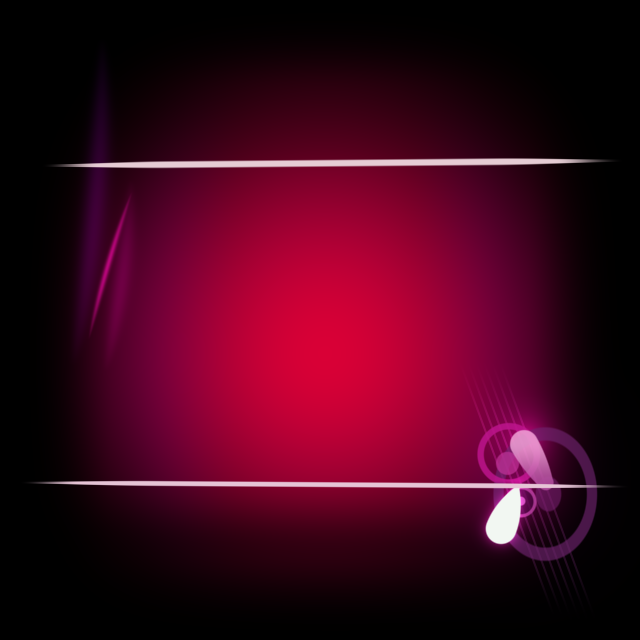
Give the GLSL for this background, as a WebGL 2 fragment shader.

```glsl
#version 300 es
precision highp float;

uniform vec2 u_resolution;
out vec4 outColor;

float aa;

float fill(float d) {
    return 1.0 - smoothstep(-aa, aa, d);
}

float ellipseDist(vec2 p, vec2 center, vec2 radii) {
    return (length((p - center) / radii) - 1.0) * min(radii.x, radii.y);
}

// Rounded at the bulb, narrowing toward the tip
float dropDist(vec2 p, vec2 bulb, vec2 tip, float bulbRadius, float tipRadius) {
    vec2 axis = tip - bulb;
    float h = clamp(dot(p - bulb, axis) / dot(axis, axis), 0.0, 1.0);
    return length(p - bulb - axis * h) - mix(bulbRadius, tipRadius, h * h);
}

float lineHeight(float x, vec2 a, vec2 b) {
    return mix(a.y, b.y, (x - a.x) / (b.x - a.x));
}

// Bright horizontal blade, thin and faint at both ends
float blade(vec2 p, vec2 a, vec2 b, float halfWidth) {
    float t = clamp((p.x - a.x) / (b.x - a.x), 0.0, 1.0);
    float taper = smoothstep(0.0, 0.22, t) * smoothstep(1.0, 0.78, t);
    float d = abs(p.y - lineHeight(p.x, a, b));
    float w = halfWidth * mix(0.3, 1.0, taper);
    float ends = smoothstep(0.0, 0.1, t) * smoothstep(1.0, 0.88, t);
    return (1.0 - smoothstep(w * 0.55, w + aa * 0.6, d)) * ends;
}

// Soft slanted streak, pointed at both ends
float streak(vec2 p, vec2 low, vec2 high, float bend, float width) {
    float t = clamp((p.y - low.y) / (high.y - low.y), 0.0, 1.0);
    float envelope = 4.0 * t * (1.0 - t);
    float x = mix(low.x, high.x, t) - bend * envelope;
    float d = (p.x - x) / (width * (0.3 + 0.7 * envelope));
    return exp(-d * d) * envelope;
}

vec3 background(vec2 p) {
    vec2 q = p - vec2(0.508, 0.447);
    q.y *= q.y > 0.0 ? 0.9 : 1.0;
    float r = length(q);
    vec3 color = vec3(0.85, 0.0, 0.0) * smoothstep(0.55, 0.0, r);
    color.b = 0.21 * smoothstep(0.53, 0.12, r);
    color.b += 0.07 * smoothstep(0.12, 0.28, abs(q.x)) * smoothstep(0.46, 0.25, r);

    // Dim the bands outside the two blades
    float above = p.y - lineHeight(p.x, vec2(0.07, 0.741), vec2(0.97, 0.750));
    float below = lineHeight(p.x, vec2(0.04, 0.246), vec2(0.98, 0.240)) - p.y;
    color *= 1.0 - 0.14 * smoothstep(-aa, aa, above);
    color *= 1.0 - smoothstep(-aa, aa, below) * (0.12 + 0.35 * smoothstep(0.0, 0.1, below));
    vec2 edge = smoothstep(vec2(0.03, 0.0), vec2(0.18, 0.13), p)
              * smoothstep(vec2(0.98, 1.0), vec2(0.82, 0.86), p);
    return color * edge.x * edge.y;
}

vec3 leftVeils(vec2 p) {
    vec3 color = vec3(0.13, 0.0, 0.17) * streak(p, vec2(0.115, 0.43), vec2(0.16, 0.94), -0.012, 0.018);
    color += vec3(0.14, 0.0, 0.12) * streak(p, vec2(0.165, 0.42), vec2(0.205, 0.72), -0.006, 0.014);
    return color + vec3(0.48, 0.02, 0.36) * streak(p, vec2(0.139, 0.47), vec2(0.206, 0.70), 0.004, 0.0045);
}

// Bundle of fine slanted threads behind the ornament
float threads(vec2 p) {
    float x = (p.x - 0.714 - (0.43 - p.y) * 0.37) / 0.0125;
    float line = 1.0 - smoothstep(0.05, 0.16 + aa * 40.0, abs(fract(x) - 0.5));
    float inside = smoothstep(0.0, 0.2, x) * smoothstep(6.0, 5.8, x);
    return line * inside * smoothstep(0.03, 0.14, p.y) * smoothstep(0.44, 0.3, p.y);
}

vec3 ornament(vec3 color, vec2 p) {
    color += vec3(0.55, 0.02, 0.42) * exp(-length(p - vec2(0.825, 0.315)) / 0.028);
    color += vec3(0.2, 0.0, 0.18) * exp(-length(p - vec2(0.82, 0.23)) / 0.045);

    // Rings with their inner discs
    float large = ellipseDist(p, vec2(0.852, 0.228), vec2(0.073, 0.094));
    color = mix(color, vec3(0.43, 0.14, 0.43), fill(abs(large) - 0.008) * 0.65);
    color = mix(color, vec3(0.45, 0.12, 0.42), fill(ellipseDist(p, vec2(0.857, 0.228), vec2(0.02, 0.027))) * 0.6);
    float medium = length(p - vec2(0.795, 0.29)) - 0.044;
    float upper = smoothstep(0.24, 0.25, p.y);
    color = mix(color, vec3(0.74, 0.08, 0.55), fill(abs(medium) - 0.005) * 0.85 * upper);
    color = mix(color, vec3(0.76, 0.2, 0.6), fill(length(p - vec2(0.793, 0.276)) - 0.018) * 0.7);
    float small = length(p - vec2(0.814, 0.216)) - 0.022;
    color = mix(color, vec3(0.25, 0.02, 0.22), fill(small) * 0.7);
    color = mix(color, vec3(0.72, 0.25, 0.62), fill(abs(small) - 0.0025) * 0.8);
    color = mix(color, vec3(0.7, 0.3, 0.65), fill(length(p - vec2(0.814, 0.217)) - 0.007));

    // Translucent and solid drops
    float pink = dropDist(p, vec2(0.819, 0.306), vec2(0.853, 0.246), 0.022, 0.012);
    vec3 pinkShade = mix(vec3(0.7, 0.3, 0.62), vec3(0.94, 0.64, 0.84), smoothstep(0.24, 0.31, p.y));
    color = mix(color, pinkShade, fill(pink) * 0.85);
    float white = dropDist(p, vec2(0.783, 0.174), vec2(0.808, 0.237), 0.024, 0.004);
    color += vec3(0.3, 0.04, 0.25) * exp(-max(white, 0.0) / 0.008);
    return mix(color, vec3(0.95, 0.97, 0.95), fill(white));
}

void main() {
    vec2 p = gl_FragCoord.xy / u_resolution;
    aa = 1.0 / min(u_resolution.x, u_resolution.y);

    vec3 color = background(p) + leftVeils(p);
    color += vec3(0.13, 0.05, 0.13) * threads(p);
    color = mix(color, vec3(0.9, 0.8, 0.83), blade(p, vec2(0.065, 0.741), vec2(0.975, 0.749), 0.0058));
    color = ornament(color, p);
    color = mix(color, vec3(0.9, 0.77, 0.84), blade(p, vec2(0.03, 0.246), vec2(0.985, 0.2396), 0.0042));
    outColor = vec4(clamp(color, 0.0, 1.0), 1.0);
}
```
